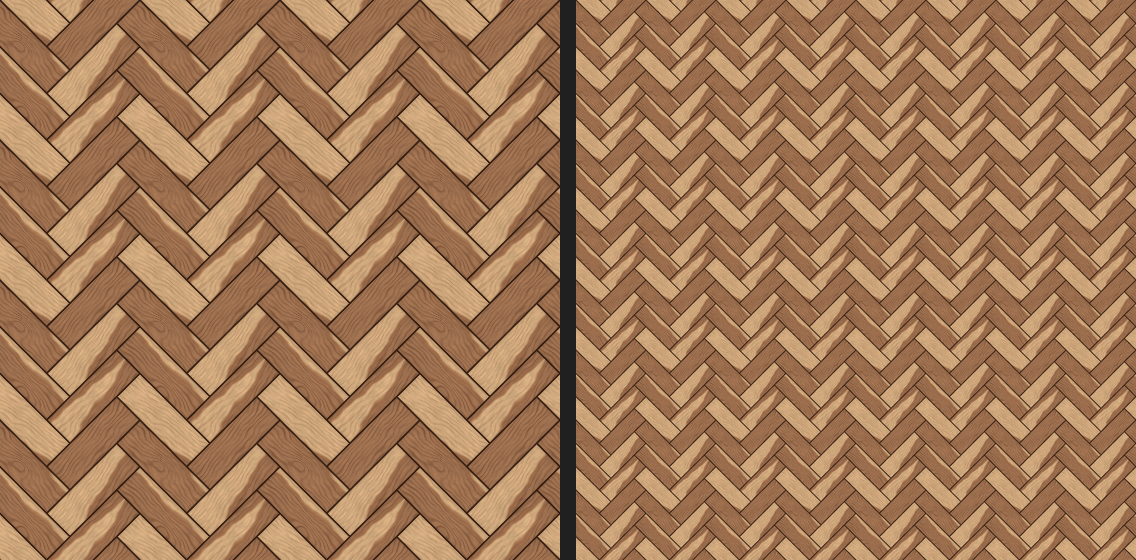
Left: one tile. Right: repeated 2 by 2.
A WebGL 1 fragment shader for this texture:

```glsl
precision highp float;
// Herringbone parquet of 3:1 planks laid at 45 degrees, three rising and three
// falling planks per repeat. Each plank has pale sapwood and brown heartwood,
// with growth rings drawn as contours of a noise-warped height field.

uniform vec2 u_resolution;

const float REPEATS = 4.0;            // repeats across and down
const float UNITS = 6.0;              // half-diagonal plank widths per repeat
const vec2 LAYOUT_SHIFT = vec2(3.0, 1.0);
const float SEAM_HALF = 0.024;        // in plank widths
const float RING_DENSITY = 8.0;
const float FIBRE_DENSITY = 15.0;
const vec3 SAPWOOD = vec3(0.82, 0.67, 0.50);
const vec3 HONEY = vec3(0.73, 0.54, 0.38);
const vec3 HEARTWOOD = vec3(0.63, 0.45, 0.32);
const vec3 UMBER = vec3(0.48, 0.31, 0.20);
const vec3 RUST = vec3(0.56, 0.35, 0.22);
const vec3 SEAM = vec3(0.20, 0.11, 0.06);

vec2 gradientAt(vec2 cell) {
  float h = fract(sin(dot(cell, vec2(127.1, 311.7))) * 43758.5);
  return vec2(cos(6.2832 * h), sin(6.2832 * h));
}

float gradientNoise(vec2 p) {
  vec2 i = floor(p), f = fract(p);
  vec2 s = f * f * f * (f * (f * 6.0 - 15.0) + 10.0);
  vec2 e = vec2(1.0, 0.0);
  float low = mix(dot(gradientAt(i), f), dot(gradientAt(i + e.xy), f - e.xy), s.x);
  float high = mix(dot(gradientAt(i + e.yx), f - e.yx),
                   dot(gradientAt(i + e.xx), f - e.xx), s.x);
  return mix(low, high, s.y);
}

// Position along (0..3) and across (0..1) a plank, and its kind:
// 0..2 rise to the right, 3..5 fall to the right.
vec3 plankAt(vec2 p) {
  vec2 diagonal = 0.5 * vec2(p.x + p.y, p.y - p.x);
  vec2 cell = floor(diagonal), f = fract(diagonal);
  float phase = floor(mod(cell.x - cell.y + 0.5, 6.0));
  vec2 kind = floor(mod(cell + 0.5, 3.0));
  if (phase < 3.0) return vec3(phase + f.x, f.y, kind.y);
  return vec3(phase - 2.0 - f.y, f.x, kind.x + 3.0);
}

// Sapwood band: lower edge and its slope, upper edge and its slope.
vec4 sapwoodBand(float kind) {
  if (kind < 0.5) return vec4(-0.15, 0.23, 3.0, 0.0);
  if (kind < 1.5) return vec4(1.20, 0.14, 3.0, 0.0);
  if (kind < 2.5) return vec4(-0.04, 0.18, 0.84, -0.03);
  if (kind < 3.5) return vec4(1.00, -0.08, 3.0, 0.0);
  if (kind < 4.5) return vec4(-0.42, 0.20, 3.0, 0.0);
  return vec4(0.80, -0.03, 3.0, 0.0);
}

// Knot centre along and across the plank, and its strength.
vec3 knotOf(float kind) {
  if (kind > 2.5 && kind < 3.5) return vec3(1.45, 0.48, 0.42);
  if (kind > 4.5) return vec3(1.9, 0.22, 0.28);
  return vec3(0.0);
}

vec3 woodColor(vec2 q, float kind) {
  vec2 seed = vec2(17.0, 31.0) * (kind + 1.0);
  float broad = gradientNoise(q * vec2(0.9, 1.6) + seed);
  float ripple = gradientNoise(q * vec2(2.6, 4.0) + seed + 5.0);
  float warp = 0.20 * broad + 0.07 * ripple;

  // Height above the heartwood boundary, dented by the knot
  vec4 band = sapwoodBand(kind);
  vec3 knot = knotOf(kind);
  vec2 d = (q - knot.xy) * vec2(1.9, 4.2);
  float height = min(q.y - band.x - band.y * q.x, band.z + band.w * q.x - q.y)
               + warp - knot.z * exp(-dot(d, d));
  float heart = 1.0 - smoothstep(-0.03, 0.03, height);

  // Growth rings and fine fibres
  float ring = pow(0.5 + 0.5 * sin(6.2832 * RING_DENSITY * height), 3.0);
  float fade = 0.5 + 0.6 * gradientNoise(q * vec2(1.3, 3.0) + seed + 9.0);
  float fibre = gradientNoise(vec2(q.x * 3.0, (q.y + warp) * FIBRE_DENSITY) + seed);
  float speckle = gradientNoise(q * vec2(9.0, 18.0) + seed);

  vec3 color = mix(SAPWOOD, HEARTWOOD, heart);
  color = mix(color, mix(HONEY, UMBER, heart), clamp(ring * fade, 0.0, 0.8));
  float boundary = height / 0.045;
  color = mix(color, RUST, 0.6 * exp(-boundary * boundary));
  return color * (1.0 + 0.10 * fibre + 0.05 * speckle + 0.06 * broad);
}

void main() {
  vec2 uv = gl_FragCoord.xy / u_resolution;
  float units = REPEATS * UNITS;
  vec3 plank = plankAt(uv * units - LAYOUT_SHIFT);
  vec2 q = plank.xy;
  vec3 color = woodColor(q, plank.z);

  // Dark joints with a soft shade beside them
  float edge = min(min(q.x, 3.0 - q.x), min(q.y, 1.0 - q.y));
  float pixel = 0.7071 * units / min(u_resolution.x, u_resolution.y);
  color *= 1.0 - 0.16 * exp(-edge / 0.05);
  float wear = 0.008 * gradientNoise(vec2(q.x * 2.0, q.y * 2.0) + 40.0);
  float joint = SEAM_HALF + wear;
  float seam = 1.0 - smoothstep(joint - 0.5 * pixel, joint + 0.5 * pixel, edge);
  gl_FragColor = vec4(mix(color, SEAM, seam), 1.0);
}
```
